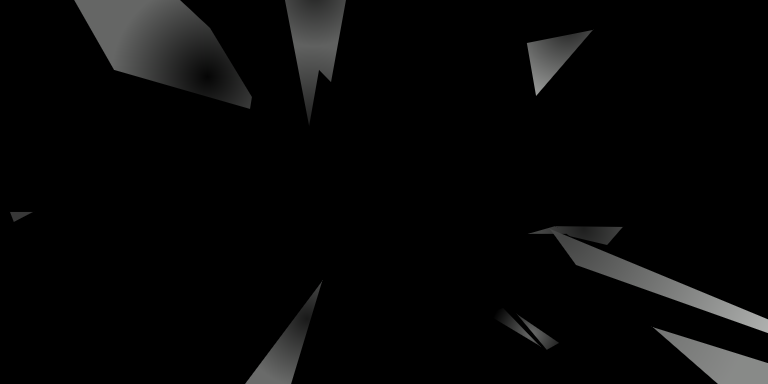
Give the GLSL for this background, as a WebGL 2 fragment shader.

```glsl
#version 300 es
precision highp float;
// Grey, softly shaded angular shards flying outward over a black void.

uniform vec2 u_resolution;
out vec4 fragColor;

const vec3 VOID = vec3(0.0);
const vec3 SILVER = vec3(0.99, 1.0, 0.99);

// Signed distance to the line a-b, negative on its right side.
float halfPlane(vec2 p, vec2 a, vec2 b) {
    vec2 edge = normalize(b - a);
    return dot(p - a, vec2(-edge.y, edge.x));
}

// Convex shapes with clockwise corners.
float triangle(vec2 p, vec2 a, vec2 b, vec2 c) {
    return max(max(halfPlane(p, a, b), halfPlane(p, b, c)), halfPlane(p, c, a));
}

float quad(vec2 p, vec2 a, vec2 b, vec2 c, vec2 d) {
    return max(max(halfPlane(p, a, b), halfPlane(p, b, c)),
               max(halfPlane(p, c, d), halfPlane(p, d, a)));
}

// Radial gradient from an inner to an outer brightness.
float radial(vec2 p, vec2 center, float radius, float inner, float outer) {
    return mix(inner, outer, clamp(length(p - center) / radius, 0.0, 1.0));
}

// Lays a shaded shape over the colour with a one-pixel soft edge.
vec3 paint(vec3 base, float dist, float shade, float pixel) {
    return mix(base, SILVER * shade, clamp(0.5 - dist / pixel, 0.0, 1.0));
}

void main() {
    // Coordinates in percent of the canvas height.
    vec2 p = gl_FragCoord.xy / u_resolution.y * 100.0;
    float pixel = 100.0 / u_resolution.y;
    vec3 color = VOID;

    // Large slab at the upper left with a clipped tip
    float slab = quad(p, vec2(-12.2, 155.2), vec2(54.7, 92.7), vec2(68.0, 70.8), vec2(29.7, 81.8));
    slab = max(slab, halfPlane(p, vec2(65.6, 74.7), vec2(65.1, 71.6)));
    color = paint(color, slab, radial(p, vec2(54.0, 80.0), 25.0, 0.02, 0.40), pixel);

    // Notched spike hanging from the top
    float spike = min(
        triangle(p, vec2(74.2, 100.0), vec2(86.3, 100.0), vec2(80.5, 67.2)),
        quad(p, vec2(78.1, 100.0), vec2(90.1, 100.0), vec2(86.2, 78.6), vec2(83.1, 81.8)));
    float spikeShade = min(radial(p, vec2(82.0, 102.0), 14.0, 0.14, 0.38),
                           radial(p, vec2(81.0, 66.0), 22.0, 0.10, 0.38));
    color = paint(color, spike, spikeShade, pixel);

    // Bright triangle at the upper right
    float flake = triangle(p, vec2(137.2, 88.8), vec2(154.4, 92.2), vec2(139.6, 75.0));
    color = paint(color, flake, radial(p, vec2(148.0, 94.0), 20.0, 0.12, 0.60), pixel);

    // Tiny chip at the left
    float chip = triangle(p, vec2(2.6, 44.8), vec2(8.6, 44.8), vec2(3.6, 42.2));
    color = paint(color, chip, 0.22, pixel);

    // Blade rising from the bottom
    float blade = triangle(p, vec2(83.9, 26.8), vec2(75.8, 0.0), vec2(63.8, 0.0));
    color = paint(color, blade, radial(p, vec2(80.0, 17.0), 18.0, 0.10, 0.42), pixel);

    // Dim wings behind the long beam
    float wings = min(
        triangle(p, vec2(137.5, 39.1), vec2(144.5, 41.1), vec2(150.0, 39.1)),
        quad(p, vec2(144.5, 41.1), vec2(162.2, 40.9), vec2(158.1, 36.2), vec2(148.4, 38.5)));
    color = paint(color, wings, radial(p, vec2(152.0, 40.5), 11.0, 0.12, 0.27), pixel);

    // Long beam brightening toward the right edge
    float beam = quad(p, vec2(143.2, 40.4), vec2(208.3, 13.4), vec2(208.3, 10.3), vec2(150.0, 31.0));
    color = paint(color, beam, radial(p, vec2(147.0, 39.0), 60.0, 0.26, 0.70), pixel);

    // Pair of fading splinters
    float splinters = min(
        triangle(p, vec2(126.8, 18.2), vec2(131.0, 19.8), vec2(140.6, 9.9)),
        triangle(p, vec2(134.6, 18.2), vec2(145.6, 10.7), vec2(142.4, 8.9)));
    color = paint(color, splinters, radial(p, vec2(138.5, 13.0), 11.0, 0.42, 0.0), pixel);

    // Pale wedge in the lower right corner
    float wedge = quad(p, vec2(170.0, 14.8), vec2(203.0, 4.5), vec2(203.0, -5.0), vec2(192.7, -5.0));
    color = paint(color, wedge, radial(p, vec2(170.0, 15.0), 24.0, 0.45, 0.54), pixel);

    fragColor = vec4(color, 1.0);
}
```
